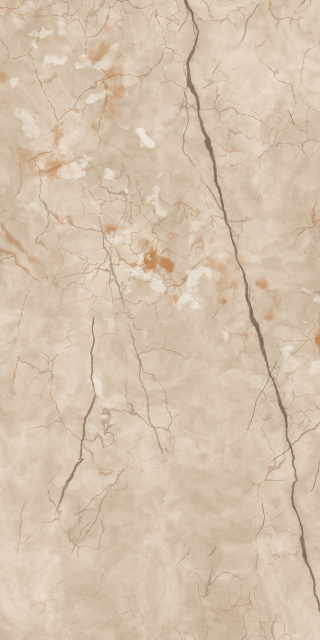
This texture is drawn by a Shadertoy shader. Its source:

```glsl
const vec3 SAND_DARK = vec3(0.765, 0.672, 0.565);
const vec3 SAND_LIGHT = vec3(0.925, 0.875, 0.808);
const vec3 CRACK_BROWN = vec3(0.43, 0.34, 0.26);
const vec3 VEIN_BROWN = vec3(0.59, 0.47, 0.36);
const vec3 RUST = vec3(0.72, 0.46, 0.25);
const vec3 CALCITE = vec3(0.94, 0.92, 0.88);

vec2 hash2(vec2 p) {
    vec3 q = fract(p.xyx * vec3(0.1031, 0.1030, 0.0973));
    q += dot(q, q.yzx + 33.33);
    return fract((q.xx + q.yz) * q.zy);
}

float noise(vec2 p) {
    vec2 i = floor(p), f = fract(p);
    f = f * f * (3.0 - 2.0 * f);
    float low = mix(hash2(i).x, hash2(i + vec2(1, 0)).x, f.x);
    float high = mix(hash2(i + vec2(0, 1)).x, hash2(i + vec2(1, 1)).x, f.x);
    return mix(low, high, f.y);
}

float fbm(vec2 p) {
    float sum = 0.0, amp = 0.5;
    for (int i = 0; i < 5; i++) {
        sum += amp * noise(p);
        p = mat2(1.6, 1.2, -1.2, 1.6) * p + 17.3;
        amp *= 0.5;
    }
    return sum / 0.97;
}

vec2 warp(vec2 p, float scale, float amount) {
    return p + amount * (vec2(fbm(p * scale), fbm(p * scale + 41.7)) - 0.5);
}

float segment(vec2 p, vec2 a, vec2 b) {
    vec2 d = b - a;
    return length(p - a - d * clamp(dot(p - a, d) / dot(d, d), 0.0, 1.0));
}

float line(float dist, float width, float blur) {
    return 1.0 - smoothstep(max(width - blur, 0.0), width + blur, dist);
}

// Difference of the two nearest cell distances: zero on cell borders
float cellBorder(vec2 p) {
    vec2 cell = floor(p);
    float near = 8.0, second = 8.0;
    for (int y = -1; y <= 1; y++)
    for (int x = -1; x <= 1; x++) {
        vec2 c = cell + vec2(x, y);
        float d = length(c + hash2(c) - p);
        second = min(second, max(near, d));
        near = min(near, d);
    }
    return second - near;
}

float bentVein(vec2 p, vec2 a, vec2 b, vec2 c, float width, float blur) {
    float d = min(segment(p, a, b), segment(p, b, c));
    return line(d, width * (0.45 + noise(p * 22.0)), blur) * smoothstep(0.1, 0.5, noise(p * 13.0 + 5.0));
}

float mainCrack(vec2 p) {
    vec2 path[11] = vec2[11](vec2(0.565, 2.02), vec2(0.617, 1.91), vec2(0.583, 1.80),
        vec2(0.625, 1.63), vec2(0.70, 1.34), vec2(0.79, 1.04), vec2(0.81, 0.93),
        vec2(0.875, 0.76), vec2(0.908, 0.62), vec2(0.92, 0.42), vec2(1.01, 0.04));
    float d = 9.0;
    for (int i = 0; i < 10; i++) d = min(d, segment(p, path[i], path[i + 1]));
    return d;
}

float hairlines(vec2 p, float blur) {
    float sum = 0.0;
    for (int i = 0; i < 16; i++) {
        vec2 r = hash2(vec2(i, 7)), s = hash2(vec2(i, 23));
        vec2 start = r * vec2(1.0, 2.0);
        float angle = mix(0.6, 2.3, s.x);
        vec2 end = start + (0.08 + 0.2 * s.y) * vec2(cos(angle), sin(angle));
        sum = max(sum, line(segment(p, start, end), 0.0012, blur) * (0.25 + 0.35 * r.x));
    }
    return sum * smoothstep(0.2, 0.6, noise(p * 17.0));
}

void mainImage(out vec4 fragColor, in vec2 fragCoord) {
    vec2 p = fragCoord / iResolution.x;
    float blur = max(0.8 / iResolution.x, 0.0022);
    vec2 jagged = warp(p, 16.0, 0.035);
    vec2 folded = warp(p, 5.0, 0.22);

    // Cloudy body with fine mottling
    float clouds = fbm(folded * vec2(6.0, 4.0));
    float mottle = fbm(folded * 30.0 + 9.0);
    float grain = noise(p * 190.0);
    float tone = 0.51 + 0.85 * (clouds - 0.5) + 0.65 * (mottle - 0.5) + 0.13 * (grain - 0.5);
    vec3 col = mix(SAND_DARK, SAND_LIGHT, clamp(tone, -0.1, 1.1));

    // Broken diagonal belt and lower left pocket hold most stains
    float belt = exp(-pow(segment(p, vec2(0.15, 1.8), vec2(0.5, 1.15)) / 0.2, 2.0));
    belt = max(belt, exp(-pow(segment(p, vec2(0.45, 1.15), vec2(0.98, 0.95)) / 0.16, 2.0)));
    belt = max(belt, exp(-pow(length((p - vec2(0.29, 0.78)) * vec2(1.6, 1.0)) / 0.12, 2.0)));

    // Fine vein network, masked into broken runs
    float wide = line(cellBorder(warp(p, 7.0, 0.18) * vec2(6.0, 4.5)), 0.016, 0.022);
    float fine = line(cellBorder(warp(p, 14.0, 0.1) * 15.0 + 4.0), 0.035, 0.05);
    float wideMask = smoothstep(0.42, 0.68, fbm(p * 6.0 + 3.0) + 0.1 * belt);
    float fineMask = smoothstep(0.48, 0.72, fbm(p * 7.0 + 20.0) + 0.13 * belt);
    float rustMask = smoothstep(0.46, 0.68, fbm(p * 8.0 + 60.0) + 0.1 * belt);
    vec3 veinColor = mix(VEIN_BROWN, RUST, rustMask * 0.8);
    col = mix(col, veinColor, 0.5 * wide * wideMask);
    col = mix(col, veinColor, 0.36 * fine * fineMask);

    // Rust blotches and pale calcite flecks
    float blotch = smoothstep(0.57, 0.75, fbm(jagged * 17.0 + 31.0)) * rustMask * belt;
    col = mix(col, RUST, 0.75 * blotch);
    float flecks = smoothstep(0.63, 0.73, fbm(jagged * 20.0 + 77.0)) * (0.2 + 0.5 * belt);
    float chip = line(segment(jagged, vec2(0.435, 1.59), vec2(0.47, 1.545)), 0.012, 0.004);
    col = mix(col, CALCITE, max(flecks, 0.85 * chip));

    // Secondary cracks and scattered hairlines
    float veins = bentVein(jagged, vec2(0.29, 1.0), vec2(0.295, 0.76), vec2(0.24, 0.56), 0.0025, blur);
    veins = max(veins, bentVein(jagged, vec2(0.25, 0.56), vec2(0.2, 0.47), vec2(0.17, 0.38), 0.0045, blur));
    veins = max(veins, 0.6 * bentVein(jagged, vec2(0.3, 1.35), vec2(0.39, 1.03), vec2(0.5, 0.58), 0.002, blur));
    veins = max(veins, 0.6 * bentVein(jagged, vec2(0.58, 1.72), vec2(0.58, 1.52), vec2(0.69, 1.35), 0.0018, blur));
    veins = max(veins, 0.5 * bentVein(jagged, vec2(0.39, 0.54), vec2(0.29, 0.36), vec2(0.17, 0.15), 0.0018, blur));
    veins = max(veins, 0.6 * bentVein(jagged, vec2(0.81, 1.99), vec2(0.76, 1.89), vec2(0.67, 1.78), 0.002, blur));
    col = mix(col, VEIN_BROWN * 0.9, max(0.8 * veins, hairlines(jagged, blur)));

    // Main crack with uneven width and a faint halo
    float crack = mainCrack(jagged);
    float width = 0.0015 + 0.0055 * noise(p * 11.0 + 2.0);
    col = mix(col, VEIN_BROWN, 0.18 * exp(-crack * 90.0));
    col = mix(col, CRACK_BROWN, 0.85 * line(crack, width, blur) * (0.65 + 0.35 * noise(p * 45.0)));

    fragColor = vec4(col, 1.0);
}
```
